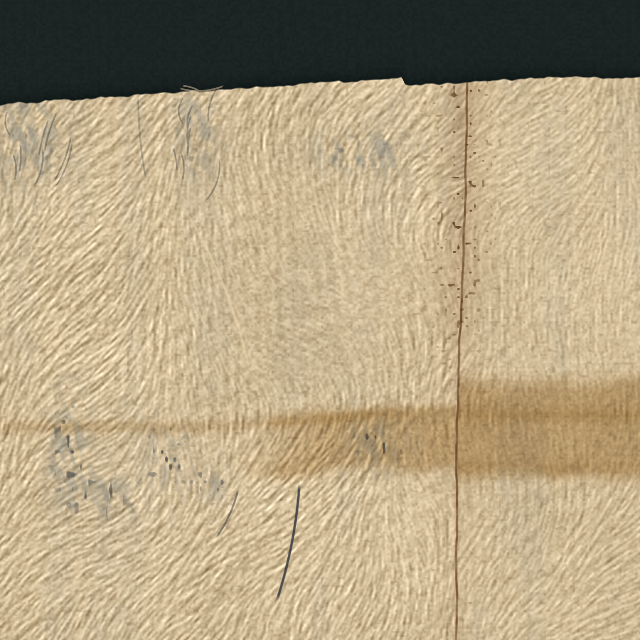
This texture is drawn by a WebGL 2 fragment shader. Its source:

```glsl
#version 300 es
precision highp float;
// Aged fibrous paper with a torn top edge, a vertical seam and a water stain on a dark ground.

uniform vec2 u_resolution;
out vec4 outColor;

const vec3 GROUND = vec3(0.11, 0.14, 0.14);
const vec3 PAPER = vec3(0.825, 0.743, 0.60);
const vec3 STAIN = vec3(0.80, 0.71, 0.56);   // multiplies the paper
const vec3 RUST = vec3(0.45, 0.29, 0.15);
const vec3 INK = vec3(0.20, 0.22, 0.24);
const vec3 BLUE_GREY = vec3(0.56, 0.56, 0.52);
const float GRAIN_FREQ = 210.0;
const float FIBRE_STEP = 0.0024;
const float RELIEF = 0.50;
const float EDGE_SOFT = 0.0016;

// Centre and radii of the blue-grey fibre clumps
const int CLUMPS = 8;
const vec4 CLUMP[CLUMPS] = vec4[CLUMPS](
  vec4(0.05, 0.785, 0.050, 0.070), vec4(0.305, 0.79, 0.030, 0.060),
  vec4(0.57, 0.76, 0.080, 0.030), vec4(0.11, 0.30, 0.030, 0.080),
  vec4(0.16, 0.225, 0.040, 0.030), vec4(0.26, 0.28, 0.030, 0.060),
  vec4(0.33, 0.25, 0.025, 0.030), vec4(0.59, 0.31, 0.040, 0.040));

float hash(vec2 p) {
  return fract(sin(dot(p, vec2(127.1, 311.7))) * 43758.5453);
}

float noise(vec2 p) {
  vec2 i = floor(p), f = fract(p);
  f = f * f * (3.0 - 2.0 * f);
  return mix(mix(hash(i), hash(i + vec2(1, 0)), f.x),
             mix(hash(i + vec2(0, 1)), hash(i + vec2(1, 1)), f.x), f.y);
}

float blob(vec2 p, vec2 centre, vec2 radius) {
  vec2 d = (p - centre) / radius;
  return exp(-dot(d, d));
}

float band(float x, float lo, float hi, float soft) {
  return smoothstep(lo - soft, lo + soft, x) * (1.0 - smoothstep(hi - soft, hi + soft, x));
}

// Direction in which the fibres lie
vec2 fibreDir(vec2 p) {
  float a = 1.15 + 1.5 * (noise(p * 7.0 + 3.0) - 0.5);
  a += 1.0 * blob(p, vec2(0.47, 0.52), vec2(0.20, 0.17));
  a += 0.9 * blob(p, vec2(0.65, 0.18), vec2(0.07, 0.12));
  return vec2(cos(a), sin(a));
}

// Noise smeared along the fibre direction
float fibres(vec2 p, vec2 dir, float freq, float stride) {
  float sum = 0.0;
  for (int i = -3; i <= 3; i++) sum += noise((p + dir * float(i) * stride) * freq);
  return sum / 7.0;
}

// Bowed hair from a to b, tapering at both ends
float strand(vec2 p, vec2 a, vec2 b, float bow, float width) {
  vec2 ab = b - a;
  float len = length(ab), t = dot(p - a, ab) / (len * len);
  float side = dot(p - a, vec2(-ab.y, ab.x)) / len - bow * 4.0 * t * (1.0 - t);
  return (1.0 - smoothstep(width * 0.4, width * 1.5, abs(side))) * band(t, 0.03, 0.97, 0.04);
}

void main() {
  vec2 uv = gl_FragCoord.xy / u_resolution;
  float fine = noise(uv * 260.0), cloud = noise(uv * 9.0) * 0.6 + noise(uv * 23.0) * 0.4;
  float seamX = 0.7135 + 0.016 * smoothstep(0.25, 0.85, uv.y) + 0.002 * (noise(uv.yy * 30.0) - 0.5);
  float right = smoothstep(seamX - 0.002, seamX + 0.002, uv.x);

  // Embossed fibres in two sizes
  vec2 dir = fibreDir(uv), lit = uv + vec2(-0.0022, 0.0022);
  float relief = fibres(uv, dir, GRAIN_FREQ, FIBRE_STEP) - fibres(lit, dir, GRAIN_FREQ, FIBRE_STEP);
  float coarse = fibres(uv, dir, 110.0, 0.007) - fibres(lit, dir, 110.0, 0.007);
  vec3 col = PAPER + 0.07 * (cloud - 0.5);
  col += relief * RELIEF * mix(1.0, 0.7, right) + coarse * 0.35 * (1.0 - 0.6 * right);
  col += 0.10 * (fine - 0.5) * vec3(0.95, 1.0, 1.05);

  // Blue-grey clumps with dark flecks
  float clump = 0.0;
  for (int i = 0; i < CLUMPS; i++) clump += blob(uv, CLUMP[i].xy, CLUMP[i].zw);
  clump = min(clump, 1.0);
  float streak = noise(vec2(uv.x + uv.y * 0.25, uv.y * 0.35) * 130.0);
  col = mix(col, BLUE_GREY, clump * smoothstep(0.25, 0.85, streak) * 0.60);
  float lower = 1.0 - smoothstep(0.4, 0.5, uv.y);
  col = mix(col, INK, clump * smoothstep(0.73, 0.92, noise(uv * vec2(150, 85))) * (0.35 + 0.4 * lower));
  float veil = smoothstep(0.5, 0.8, noise(uv * vec2(24, 4) + 8.0));
  col = mix(col, BLUE_GREY, 0.16 * veil * streak);

  // Water stain: full on the right, ragged and fading on the left
  float ragged = uv.y + 0.035 * (cloud - 0.5);
  float stain = right * band(ragged, 0.252, 0.405, 0.022) * 0.72;
  stain += right * (blob(uv, vec2(0.85, 0.352), vec2(0.4, 0.012)) + blob(uv, vec2(0.82, 0.265), vec2(0.2, 0.012))) * 0.25;
  float leftFade = smoothstep(0.36, 0.56, uv.x + 0.15 * (cloud - 0.5)) * (1.0 - right);
  stain += leftFade * band(ragged, 0.265, 0.358, 0.014) * (0.35 + 0.6 * cloud);
  float creaseY = 0.333 + 0.028 * smoothstep(0.3, 0.72, uv.x);
  stain += (1.0 - right) * exp(-pow((uv.y - creaseY) / 0.010, 2.0)) * (0.25 + 0.35 * cloud);
  col *= mix(vec3(1.0), STAIN, stain);

  // Seam line and rust specks around its upper half
  float upper = smoothstep(0.38, 0.62, uv.y);
  float halo = exp(-pow((uv.x - seamX + 0.005) / 0.034, 2.0));
  col = mix(col, RUST, halo * (0.05 + 0.13 * upper));
  float specks = smoothstep(0.76, 0.90, noise(uv * 155.0 + 40.0));
  col = mix(col, RUST * 0.8, specks * (halo * upper * 0.75 + 0.14));
  float seam = 1.0 - smoothstep(0.0006, 0.0028, abs(uv.x - seamX));
  col = mix(col, RUST * 0.85, seam * (0.5 + 0.35 * noise(uv.yy * 70.0)));

  // Hairs: two strong ones below, tufts and a long pale curl above
  float hair = strand(uv, vec2(0.432, 0.06), vec2(0.468, 0.245), -0.006, 0.0020);
  hair = max(hair, 0.6 * strand(uv, vec2(0.338, 0.16), vec2(0.372, 0.235), -0.004, 0.0016));
  hair = max(hair, 0.3 * strand(uv, vec2(0.228, 0.72), vec2(0.216, 0.85), 0.003, 0.0015));
  float pale = strand(uv, vec2(0.39, 0.42), vec2(0.29, 0.67), -0.012, 0.0018);
  for (int i = 0; i < 16; i++) {
    float k = float(i), r = hash(vec2(k, 2.0)), s = hash(vec2(k, 7.0));
    vec2 root = vec2(i < 8 ? 0.01 + 0.08 * r : 0.275 + 0.055 * r, 0.68 + 0.13 * s);
    vec2 tip = root + vec2(0.035 * (r - 0.2), 0.035 + 0.035 * r);
    hair = max(hair, 0.42 * strand(uv, root, tip, 0.016 * (s - 0.5), 0.0013));
    pale = max(pale, 0.6 * strand(uv + vec2(0.003, -0.002), root, tip, 0.016 * (s - 0.5), 0.0013));
  }
  col = mix(col, PAPER * 1.12, pale * 0.55);
  col = mix(col, INK, hair * 0.85);

  // Torn top edge, stepped down after the overlap, with loose threads
  float edge = mix(0.837 + 0.066 * uv.x, 0.868 + 0.011 * smoothstep(0.64, 0.9, uv.x), smoothstep(0.626, 0.634, uv.x));
  edge += 0.004 * (noise(uv.xx * 70.0) - 0.5);
  float inside = smoothstep(-EDGE_SOFT, EDGE_SOFT, edge - uv.y);
  col += 0.05 * exp(-abs(edge - uv.y) / 0.005) * smoothstep(0.3, 0.5, uv.x);
  vec3 ground = GROUND + 0.025 * (fine - 0.5) - 0.05 * exp(-max(uv.y - edge, 0.0) / 0.012);
  float thread = strand(uv, vec2(0.28, 0.862), vec2(0.35, 0.866), -0.006, 0.0015);
  thread = max(thread, strand(uv, vec2(0.285, 0.866), vec2(0.32, 0.852), 0.003, 0.0014));
  col = mix(mix(ground, PAPER * 0.8, thread * 0.7), col, inside);
  outColor = vec4(clamp(col, 0.0, 1.0), 1.0);
}
```
